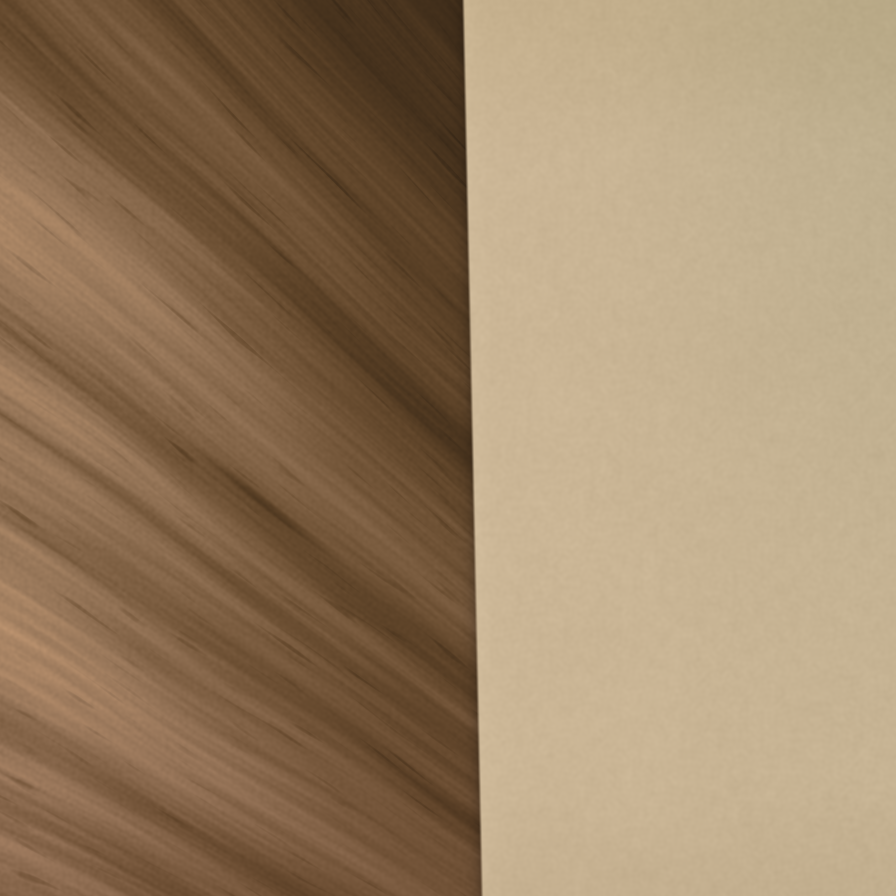
Give the GLSL for this texture, as a three.js fragment shader.

```glsl
// Brown wood with fanning diagonal grain on the left, a plain cream sheet on the right.
// Grain lines are level sets of a fan coordinate, shaded with soft bands and stretched
// gradient noise; the sheet is a smooth gradient with a faint fibre mottle.
varying vec2 vUv;

vec2 hashGradient(vec2 cell) {
  vec2 h = vec2(dot(cell, vec2(127.1, 311.7)), dot(cell, vec2(269.5, 183.3)));
  return 2.0 * fract(sin(h) * 43758.55) - 1.0;
}

float gradientNoise(vec2 p) {
  vec2 i = floor(p), f = p - i;
  vec2 u = f * f * f * (f * (f * 6.0 - 15.0) + 10.0);
  vec2 e = vec2(0.0, 1.0);
  float low = mix(dot(hashGradient(i), f),
                  dot(hashGradient(i + e.yx), f - e.yx), u.x);
  float high = mix(dot(hashGradient(i + e.xy), f - e.xy),
                   dot(hashGradient(i + e.yy), f - e.yy), u.x);
  return mix(low, high, u.y);
}

float fractalNoise(vec2 p) {
  float sum = 0.0, gain = 0.6;
  for (int k = 0; k < 4; k++) {
    sum += gain * gradientNoise(p);
    p = p * 2.03 + 17.3;
    gain *= 0.55;
  }
  return sum;
}

float band(float x, float centre, float width) {
  float d = (x - centre) / width;
  return exp(-d * d);
}

// Height at which the grain line through p meets the left border.
float fanCoordinate(vec2 p) {
  return (p.y + 0.48 * p.x) / (1.0 - 0.45 * p.x);
}

// Broad figure: positive is dark, negative is pale.
float grainFigure(float c, float x) {
  float dark = 0.20 * band(c, 0.98, 0.055) + 0.13 * band(c, 0.645, 0.035)
             + 0.15 * band(c, 0.19, 0.022) + 0.14 * band(c, 0.10, 0.025)
             + 0.13 * band(c, 0.44, 0.018) + 0.11 * band(c, 0.535, 0.009)
             + 0.14 * band(c, 1.17, 0.018) + 0.16 * band(c, 1.38, 0.06)
             + 0.20 * band(c, -0.02, 0.05);
  float pale = 0.12 * band(c, 0.78, 0.07) + 0.12 * band(c, 0.30, 0.06)
             + 0.07 * band(c, 0.59, 0.02);
  float knot = 0.28 * band(c, 0.674, 0.009) * band(x, 0.295, 0.06);
  return dark - pale + knot;
}

vec3 woodColor(vec2 p, float edgeX) {
  float c = fanCoordinate(p);
  c += 0.018 * gradientNoise(vec2(p.x * 4.0, c * 5.0));

  // Light falls from the left and fades towards the sheet and the top.
  float light = mix(0.61, 0.405, smoothstep(-0.08, 0.53, p.x));
  light -= 0.13 * smoothstep(0.70, 1.05, p.y) * (1.0 - 0.4 * p.x);
  light -= 0.05 * smoothstep(0.35, 0.8, p.y) * smoothstep(0.25, 0.53, p.x);

  // Streaks of three widths along the grain, then short dark pores.
  float streaks = 0.13 * fractalNoise(vec2(c * 17.0, p.x * 1.6))
                + 0.15 * gradientNoise(vec2(c * 62.0, p.x * 3.0 + 5.0))
                + 0.10 * gradientNoise(vec2(c * 140.0, p.x * 9.0));
  float pores = smoothstep(0.22, 0.55, gradientNoise(vec2(c * 105.0 + 9.0, p.x * 17.0)));
  float speckle = 0.06 * gradientNoise(p * 190.0);
  float tone = 1.0 - grainFigure(c, p.x) + streaks - 0.14 * pores + speckle;
  float value = light * tone;

  // Dark tones lean to olive brown, pale tones to a rosy tan.
  vec3 tint = mix(vec3(1.0, 0.71, 0.41), vec3(1.0, 0.785, 0.59),
                  smoothstep(0.30, 0.62, value));
  tint.g -= 0.015 * smoothstep(0.4, 0.0, p.y);
  float contact = 0.25 * exp((p.x - edgeX) / 0.007);
  return value * tint * (1.0 - contact);
}

vec3 sheetColor(vec2 p, float edgeX) {
  vec3 warm = vec3(0.795, 0.712, 0.585);
  vec3 cool = vec3(0.745, 0.685, 0.560);
  float across = smoothstep(0.55, 1.05, p.x);
  vec3 color = mix(warm, cool, across * mix(0.35, 1.0, smoothstep(0.1, 0.95, p.y)));
  color -= 0.025 * smoothstep(0.8, 1.0, p.y) * vec3(0.9, 0.9, 1.3);
  color -= 0.020 * smoothstep(0.15, 0.0, p.y);

  float mottle = 0.014 * fractalNoise(p * 9.0)
               + 0.016 * gradientNoise(p * vec2(75.0, 60.0))
               + 0.018 * gradientNoise(p * 170.0);
  float rim = 0.025 * exp((edgeX - p.x) / 0.012);
  return color + mottle + rim;
}

void main() {
  float edgeX = 0.538 - 0.021 * vUv.y;
  float sheetMask = smoothstep(-0.0022, 0.0022, vUv.x - edgeX);
  vec3 wood = woodColor(vec2(min(vUv.x, edgeX), vUv.y), edgeX);
  vec3 sheet = sheetColor(vec2(max(vUv.x, edgeX), vUv.y), edgeX);
  gl_FragColor = vec4(mix(wood, sheet, sheetMask), 1.0);
}
```
